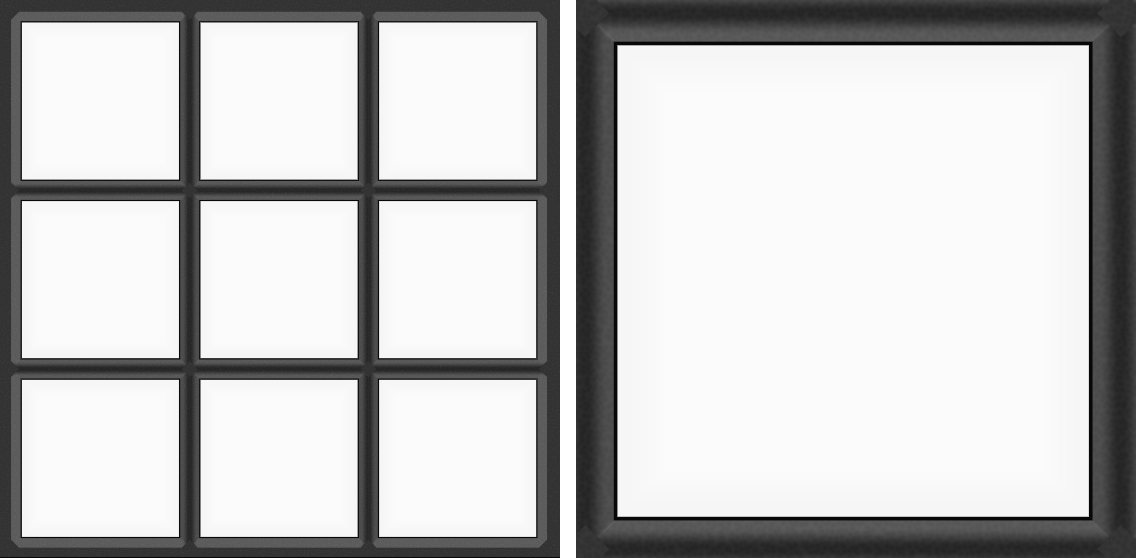
Left: the whole. Right: its middle third, enlarged.
A WebGL 2 fragment shader for this pattern:

```glsl
#version 300 es
precision highp float;

uniform vec2 u_resolution;
out vec4 fragColor;

// Layout, as fractions of the canvas width
const float PANES = 3.0;
const float PITCH = 0.3190;
const vec2 FIRST_CENTRE = vec2(0.1793, 0.1780);
const float PANE_HALF = 0.1403;
const float GROOVE_HALF = 0.1425;
const float FRAME_HALF = 0.1595;
const float CHAMFER = 0.0143;
const float SEAM_REACH = 0.0130;
const float MITRE_WIDTH = 0.0016;
const float BASE_LINE = 0.0018;

// Tones
const float PANE_WHITE = 0.985;
const float PANE_EDGE_SHADE = 0.022;
const float GROOVE_BLACK = 0.03;
const float BACKING = 0.205;
const float FRAME_OUTER = 0.365;
const float FRAME_INNER_X = 0.305;
const float FRAME_INNER_Y = 0.350;
const float SEAM_DARK = 0.155;
const float MITRE_LIFT = 0.015;
const float GRAIN_SCALE = 300.0;
const float GRAIN_AMOUNT = 0.035;

vec2 hash2(vec2 p) {
  vec3 h = fract(p.xyx * vec3(0.1031, 0.1030, 0.0973));
  h += dot(h, h.yzx + 33.33);
  return fract((h.xx + h.yz) * h.zy);
}

// Distance to the nearest scattered point
float cellular(vec2 p) {
  vec2 cell = floor(p);
  float nearest = 2.0;
  for (int y = -1; y <= 1; y++) {
    for (int x = -1; x <= 1; x++) {
      vec2 c = cell + vec2(x, y);
      nearest = min(nearest, distance(p, c + hash2(c)));
    }
  }
  return nearest;
}

// Coverage of a shape with signed distance d
float cover(float d, float pixel) {
  return 1.0 - smoothstep(-0.6 * pixel, 0.6 * pixel, d);
}

void main() {
  float pixel = 1.0 / u_resolution.x;
  vec2 p = gl_FragCoord.xy * pixel;

  // Nearest pane and position relative to its centre
  vec2 fromFirst = p - FIRST_CENTRE;
  vec2 index = clamp(floor(fromFirst / PITCH + 0.5), 0.0, PANES - 1.0);
  vec2 local = fromFirst - index * PITCH;
  vec2 a = abs(local);
  float square = max(a.x, a.y);
  float corner = (a.x + a.y - 2.0 * FRAME_HALF + CHAMFER) * 0.7071;
  float frame = max(square - FRAME_HALF, corner);

  // Sides that face another pane
  vec2 neighbour = index + sign(local);
  vec2 inner = step(-0.5, neighbour) * step(neighbour, vec2(PANES - 0.5));

  // Bevel tones, darkened toward the shared seams
  float toneX = mix(FRAME_OUTER, FRAME_INNER_X, inner.x);
  float toneY = mix(FRAME_OUTER, FRAME_INNER_Y, inner.y);
  float bevel = mix(toneY, toneX, cover(a.y - a.x, pixel));
  bevel += MITRE_LIFT * cover(abs(a.x - a.y) - MITRE_WIDTH, pixel);
  vec2 seam = inner * (1.0 - smoothstep(0.001, SEAM_REACH, FRAME_HALF - a));
  bevel = mix(bevel, SEAM_DARK, max(seam.x, seam.y));

  // Backing and frame with fine grain
  float tone = mix(BACKING, bevel, cover(frame, pixel));
  tone += GRAIN_AMOUNT * (cellular(p * GRAIN_SCALE) - 0.5);

  // Groove and bright pane
  float edge = smoothstep(0.75 * PANE_HALF, PANE_HALF, square);
  tone = mix(tone, GROOVE_BLACK, cover(square - GROOVE_HALF, pixel));
  tone = mix(tone, PANE_WHITE - PANE_EDGE_SHADE * edge, cover(square - PANE_HALF, pixel));

  // Dark line along the bottom
  tone = mix(tone, GROOVE_BLACK, cover(p.y - BASE_LINE, pixel));
  fragColor = vec4(vec3(tone), 1.0);
}
```
